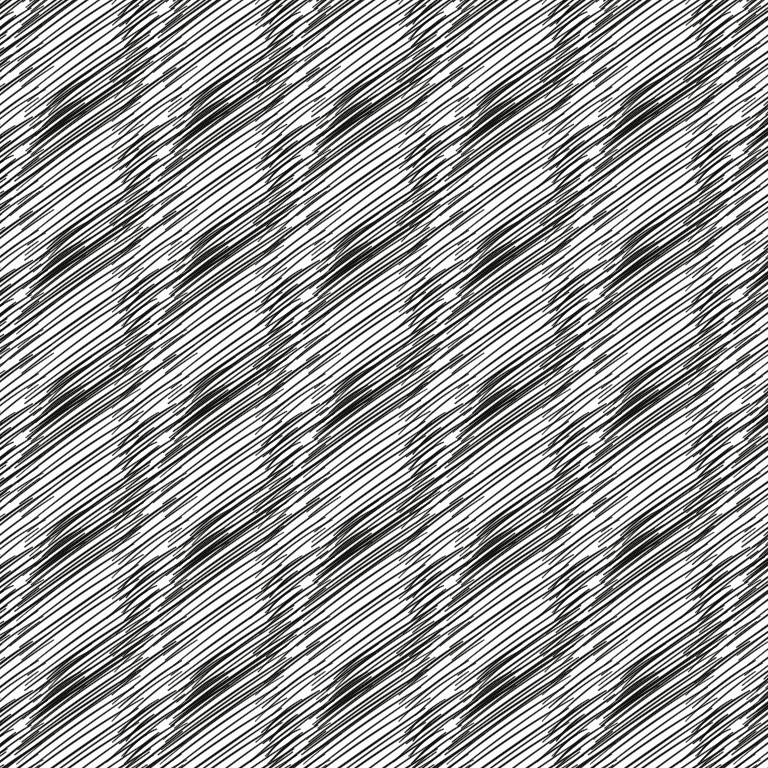
This pattern is drawn by a WebGL 2 fragment shader. Its source:

```glsl
#version 300 es
precision highp float;

uniform vec2 u_resolution;
out vec4 outColor;

const vec3 PAPER = vec3(0.99);
const vec3 INK = vec3(0.06, 0.06, 0.05);
const float REPEATS = 5.355;
const float EDGE_SOFTNESS = 1.3;
const vec2 TILE_ORIGIN = vec2(0.0286, 0.880);
const float TAU = 6.28319;

// Layered sines: irregular value in -1..1 for a stroke index
float wobble(float index, float seed) {
    return 0.6 * sin(index * 2.4 + seed) + 0.4 * sin(index * 5.3 + seed * 1.7);
}

// Ink coverage of one bowed, tapered pen stroke that wraps around the tile
float stroke(vec2 p, vec2 start, vec2 end, float width, float bow, float blur) {
    vec2 span = end - start;
    vec2 q = p - 0.5 * (start + end);
    q -= round(q);
    float t = clamp(dot(q, span) / dot(span, span) + 0.5, 0.0, 1.0);
    vec2 normal = normalize(vec2(-span.y, span.x));
    vec2 nearest = span * (t - 0.5) + normal * bow * 4.0 * t * (1.0 - t);
    float halfWidth = 0.5 * width * (0.65 + 0.4 * sin(0.5 * TAU * t));
    return clamp(0.5 + (halfWidth - length(q - nearest)) / blur, 0.0, 1.0);
}

// One stroke with irregular ends, tilt, pen width and bow
float looseStroke(vec2 p, vec2 start, vec2 end, float index, float width,
                  float jitter, float seed, float blur) {
    vec2 slide = normalize(end - start) * jitter;
    start += slide * wobble(index, seed);
    end += slide * wobble(index, seed + 2.0);
    end.y += 0.026 * wobble(index, seed + 7.0);
    float penWidth = width * (1.0 + 0.3 * wobble(index, seed + 5.0));
    float bow = 0.014 + 0.014 * wobble(index, seed + 3.0);
    return stroke(p, start, end, penWidth, bow, blur);
}

// Bare paper left by long strokes over the whole tile, spaced wide then tight
float longRows(vec2 p, int count, vec2 span, float crowding, float sway,
               float width, float seed, float blur) {
    float bare = 1.0;
    for (int i = 0; i < count; i++) {
        float index = float(i);
        float row = (index + 0.25 * wobble(index, seed + 4.0)) / float(count);
        float y = row + crowding * sin(TAU * (row - 0.10));
        vec2 start = vec2(0.01 - sway * sin(TAU * y), y);
        bare *= 1.0 - looseStroke(p, start, start + span, index, width, 0.06, seed, blur);
    }
    return bare;
}

// Bare paper left by a bundle of strokes; starts and ends each hold two points
float bundle(vec2 p, vec4 starts, vec4 ends, int count, float width,
             float jitter, float seed, float blur) {
    float bare = 1.0;
    for (int i = 0; i < count; i++) {
        float index = float(i);
        float along = (index + 0.5 + 0.25 * wobble(index, seed + 4.0)) / float(count);
        vec2 start = mix(starts.xy, starts.zw, along);
        vec2 end = mix(ends.xy, ends.zw, along);
        bare *= 1.0 - looseStroke(p, start, end, index, width, jitter, seed, blur);
    }
    return bare;
}

// All strokes of one repeating tile
float hatching(vec2 p, float blur) {
    float bare = longRows(p, 25, vec2(0.85, 0.60), 0.036, 0.05, 0.0118, 1.3, blur);
    // Shorter joining strokes, leaving a small white gap at the tile corner
    bare *= bundle(p, vec4(0.66, 0.77, 0.68, -0.19), vec4(1.14, 1.13, 1.14, 0.17),
                   19, 0.0118, 0.11, 6.4, blur);
    // Dense patch
    bare *= bundle(p, vec4(0.17, -0.08, 0.09, -0.40), vec4(0.50, 0.18, 0.42, -0.15),
                   7, 0.0112, 0.07, 2.3, blur);
    // Heavy overlap at the side of the tile
    bare *= bundle(p, vec4(0.70, 0.56, 0.72, 0.28), vec4(0.92, 0.76, 0.96, 0.48),
                   4, 0.0135, 0.04, 5.9, blur);
    return bare;
}

void main() {
    float canvasSize = min(u_resolution.x, u_resolution.y);
    vec2 uv = gl_FragCoord.xy / canvasSize;
    vec2 tilePos = (uv - TILE_ORIGIN) * REPEATS;
    float blur = EDGE_SOFTNESS * REPEATS / canvasSize;
    outColor = vec4(mix(INK, PAPER, hatching(tilePos, blur)), 1.0);
}
```
